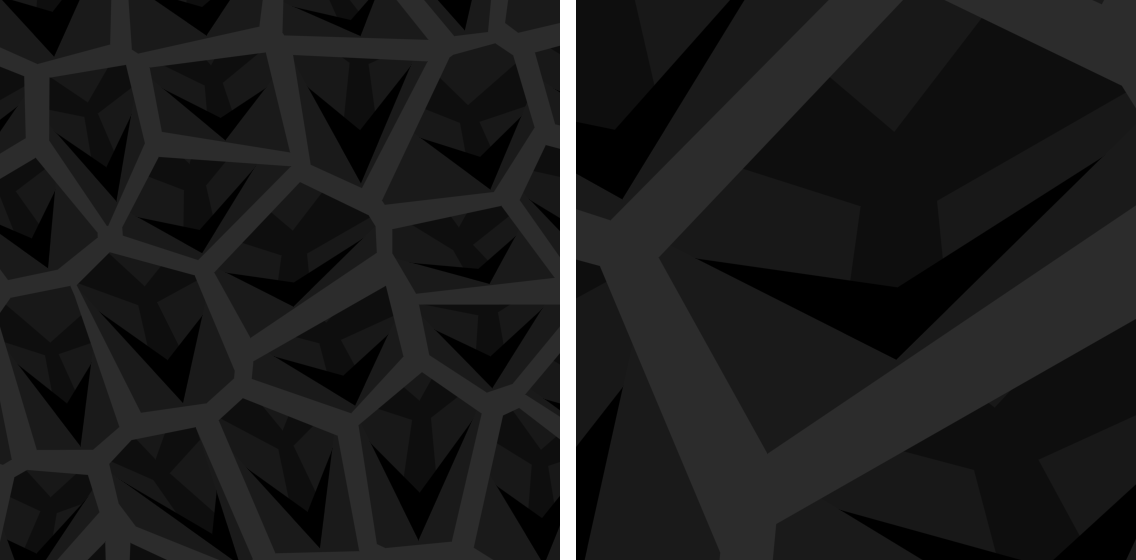
Left: the whole. Right: its middle third, enlarged.
Write a Shadertoy shader that draws this pattern.

```glsl
// Dark cracked slabs: irregular polygon cells, each with a Y-shaped ridge and a black chevron
#define DENSITY 4.3        // cells across the canvas
#define JITTER 0.84        // irregularity of the cell sites
#define SEAM 0.078         // mean half width of the seams
#define SEAM_VARY 0.05     // spread of the seam width
#define SEAM_TILT 0.17     // spread of the edge tilt
#define RAYS 16            // outline samples per cell
#define SEAM_COLOR vec3(0.172)
#define FACE_COLOR vec3(0.093)
#define RIM_COLOR vec3(0.102)
#define RIDGE_COLOR vec3(0.055)
#define CHEVRON_COLOR vec3(0.0)

vec2 hash22(vec2 p) {
    vec3 q = fract(vec3(p.xyx) * vec3(0.1031, 0.1030, 0.0973));
    q += dot(q, q.yzx + 33.33);
    return fract((q.xx + q.yz) * q.zy);
}

vec2 sitePos(vec2 id) {
    return id + 0.5 + JITTER * (hash22(id + 57.0) - 0.5);
}

float cross2(vec2 a, vec2 b) { return a.x * b.y - a.y * b.x; }

// Signed distance to the line a-b, positive on its left
float leftOf(vec2 p, vec2 a, vec2 b) {
    return cross2(b - a, p - a) / max(length(b - a), 1e-4);
}

// Beam from the origin along dir that widens outward, positive inside
float beam(vec2 p, vec2 dir, float halfWidth, float spread) {
    float along = dot(p, dir);
    return min(halfWidth + spread * along - abs(cross2(dir, p)), along + 0.4 * halfWidth);
}

// How well an outline point serves as the corner in direction dir
float cornerScore(vec2 q, vec2 dir) {
    return dot(q, dir) - 0.5 * abs(cross2(q, dir));
}

vec2 polar(float angle) { return vec2(cos(angle), sin(angle)); }

void mainImage(out vec4 fragColor, in vec2 fragCoord) {
    float scale = DENSITY / min(iResolution.x, iResolution.y);
    vec2 pos = fragCoord * scale + 20.0;
    float soft = 0.75 * scale;

    // Nearest site
    vec2 base = floor(pos), cell = base;
    float nearest = 1e3;
    for (int j = -2; j <= 2; j++)
    for (int i = -2; i <= 2; i++) {
        vec2 id = base + vec2(i, j);
        float d = distance(pos, sitePos(id));
        if (d < nearest) { nearest = d; cell = id; }
    }
    vec2 site = sitePos(cell), p = pos - site;

    vec2 rays[RAYS];
    float reach[RAYS];
    for (int k = 0; k < RAYS; k++) {
        rays[k] = polar(6.28319 * float(k) / float(RAYS));
        reach[k] = 2.0;
    }

    // Inset, slightly tilted edges: distance to them and reach of each ray
    float inside = 1e3;
    for (int j = -2; j <= 2; j++)
    for (int i = -2; i <= 2; i++) {
        if (i == 0 && j == 0) continue;
        vec2 offset = vec2(i, j);
        vec2 toSite = sitePos(cell + offset) - site;
        float halfDist = 0.5 * length(toSite);
        vec2 n = normalize(toSite);
        vec2 rnd = hash22(cell * 7.0 + offset + 91.0) - 0.5;
        float inset = min(SEAM + SEAM_VARY * rnd.x, 0.5 * halfDist);
        vec2 tilted = normalize(n + SEAM_TILT * rnd.y * vec2(-n.y, n.x));
        float h = dot(n * (halfDist - inset), tilted);
        inside = min(inside, min(h - dot(p, tilted), halfDist - 0.015 - dot(p, n)));
        for (int k = 0; k < RAYS; k++) {
            float c = dot(rays[k], tilted);
            if (c > 0.01) reach[k] = min(reach[k], h / c);
        }
    }

    // Cell centre, then its left, lower and right corners
    vec2 center = vec2(0.0);
    for (int k = 0; k < RAYS; k++) center += rays[k] * reach[k] / float(RAYS);
    vec2 left = vec2(0.0), tip = left, right = left;
    vec3 best = vec3(-1e3);
    for (int k = 0; k < RAYS; k++) {
        vec2 q = rays[k] * reach[k] - center;
        float l = cornerScore(q, vec2(-0.99, 0.05));
        float t = cornerScore(q, vec2(0.22, -0.97));
        float r = cornerScore(q, vec2(0.88, 0.42));
        if (l > best.x) { best.x = l; left = q; }
        if (t > best.y) { best.y = t; tip = q; }
        if (r > best.z) { best.z = r; right = q; }
    }
    left = center + 0.83 * left;
    tip = center + 0.95 * tip;
    right = center + 0.85 * right;

    // Chevron between the outer V and the inner V
    vec2 rnd = hash22(cell + 131.0);
    vec2 middle = 0.5 * (left + right);
    vec2 notch = mix(middle, tip, mix(0.47, 0.63, rnd.x));
    float outer = min(leftOf(p, left, tip), leftOf(p, tip, right));
    float inner = min(leftOf(p, left, notch), leftOf(p, notch, right));
    float chevron = min(outer, -inner);

    // Ridge: a stem down to the notch and two arms up to the edge
    vec2 hub = middle + 0.17 * (middle - tip);
    float width = 0.085 * distance(left, right);
    vec2 stemDir = normalize(notch - hub + vec2(0.0, -1e-4));
    float ridge = beam(p - hub, stemDir, width, 0.12);
    ridge = max(ridge, beam(p - hub, polar(mix(2.3, 2.8, rnd.y)), width, 0.2));
    ridge = max(ridge, beam(p - hub, polar(mix(0.5, 1.15, rnd.x)), width, 0.2));

    // Layers
    vec3 color = mix(FACE_COLOR, RIDGE_COLOR, smoothstep(-soft, soft, ridge));
    color = mix(RIM_COLOR, color, smoothstep(-soft, soft, outer));
    color = mix(color, CHEVRON_COLOR, smoothstep(-soft, soft, chevron));
    color = mix(SEAM_COLOR, color, smoothstep(-soft, soft, inside));
    fragColor = vec4(color, 1.0);
}
```
